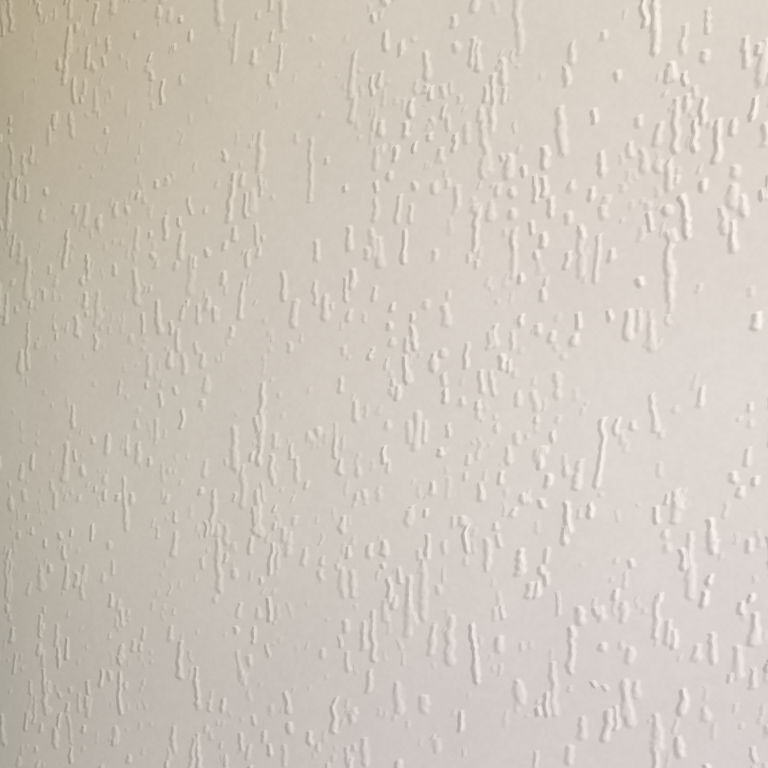
Reproduce this texture procedurally as a three.js fragment shader.

```glsl
#define SHADE_SIDE vec3(0.735, 0.705, 0.650)
#define LIGHT_SIDE vec3(0.878, 0.848, 0.825)
#define LIGHT_STEP vec2(0.0027, 0.0014)
#define STROKE_RADIUS 0.0054
#define STROKE_FILL 0.62
#define DAB_FILL 0.50
#define GRAIN_FILL 0.16
#define HIGHLIGHT 0.085
#define SHADOW 0.150
#define BODY_LIFT 0.035
#define MOTTLE 0.022

varying vec2 vUv;

float hash(vec2 p) {
  vec3 q = fract(p.xyx * 0.1031);
  q += dot(q, q.yzx + 33.33);
  return fract((q.x + q.y) * q.z);
}

float noise(vec2 p) {
  vec2 i = floor(p);
  vec2 f = fract(p);
  f = f * f * (3.0 - 2.0 * f);
  return mix(mix(hash(i), hash(i + vec2(1.0, 0.0)), f.x),
             mix(hash(i + vec2(0.0, 1.0)), hash(i + vec2(1.0, 1.0)), f.x), f.y);
}

// Wall seen at an angle: texture gets finer towards the left
vec2 wallCoords(vec2 uv) {
  float spread = mix(0.6, 1.1, uv.x);
  return vec2(2.0 * log(spread) + 3.0, (uv.y - 0.5) / mix(0.8, 1.1, uv.x) + 3.0);
}

// Scattered upright capsules, one candidate per cell, gathered in clusters
float strokes(vec2 p, vec2 cell, float fill, float radius, float seed) {
  vec2 home = floor(p / cell);
  float height = 0.0;
  for (int j = -1; j <= 1; j++) {
    for (int i = -1; i <= 1; i++) {
      vec2 id = home + vec2(float(i), float(j));
      vec2 key = id + seed;
      vec2 center = (id + vec2(hash(key), hash(key + 57.0))) * cell;
      float cluster = smoothstep(0.2, 0.8, noise(center * vec2(13.0, 8.0) + seed));
      float present = step(hash(key + 113.0), fill * (0.15 + 1.2 * cluster));
      float size = hash(key + 171.0);
      float halfLength = cell.y * mix(0.06, 0.46, size * size);
      vec2 q = p - center;
      q.x += q.y * (hash(key + 229.0) - 0.5) * 0.24;
      float along = clamp(q.y / (halfLength + radius), -1.0, 1.0);
      q.y -= clamp(q.y, -halfLength, halfLength);
      float r = radius * mix(0.65, 1.25, hash(key + 283.0)) * (1.0 - 0.25 * along);
      float bump = 1.0 - smoothstep(0.25 * r, 1.25 * r, length(q));
      height = max(height, present * bump * mix(0.55, 1.0, hash(key + 331.0)));
    }
  }
  return height;
}

float relief(vec2 p) {
  // Ragged outlines
  p.x += 0.0050 * (noise(p * vec2(50.0, 75.0)) - 0.5);
  p += 0.0030 * (noise(p * 190.0) - 0.5);
  float h = strokes(p, vec2(0.040, 0.095), STROKE_FILL, STROKE_RADIUS, 11.0);
  h = max(h, strokes(p, vec2(0.024, 0.038), DAB_FILL, STROKE_RADIUS * 0.85, 401.0));
  return max(h, 0.45 * strokes(p, vec2(0.014, 0.018), GRAIN_FILL, STROKE_RADIUS * 0.6, 809.0));
}

// Light falls off to the left, warm at the top and cool at the bottom
vec3 wallColor(vec2 uv) {
  float left = 1.0 - uv.x;
  vec3 color = mix(LIGHT_SIDE, SHADE_SIDE, pow(left, 1.8));
  color -= vec3(0.012, 0.015, 0.032) * smoothstep(0.4, 1.0, uv.y);
  color -= vec3(0.036, 0.031, 0.016) * (1.0 - smoothstep(0.0, 0.45, uv.y));
  color -= vec3(0.005, 0.022, 0.050) * exp(-12.0 * dot(uv - vec2(0.0, 1.0), uv - vec2(0.0, 1.0)));
  color -= vec3(0.030, 0.022, 0.022) * exp(-18.0 * uv.x);
  return color;
}

void main() {
  vec2 p = wallCoords(vUv);

  // Slope towards the light at the upper right
  float slope = relief(p - LIGHT_STEP) - relief(p + LIGHT_STEP);
  float body = relief(p);
  float contrast = mix(0.75, 1.05, vUv.x);
  float shade = HIGHLIGHT * max(slope, 0.0) + SHADOW * min(slope, 0.0) + BODY_LIFT * body;

  // Fine plaster grain over soft unevenness
  float grain = 0.6 * noise(p * 210.0) + 0.4 * noise(p * 95.0 + 7.0) - 0.5;
  float uneven = noise(p * vec2(14.0, 9.0)) - 0.5;

  vec3 color = wallColor(vUv) + shade * contrast;
  color += MOTTLE * grain + 0.012 * uneven;
  gl_FragColor = vec4(color, 1.0);
}
```
